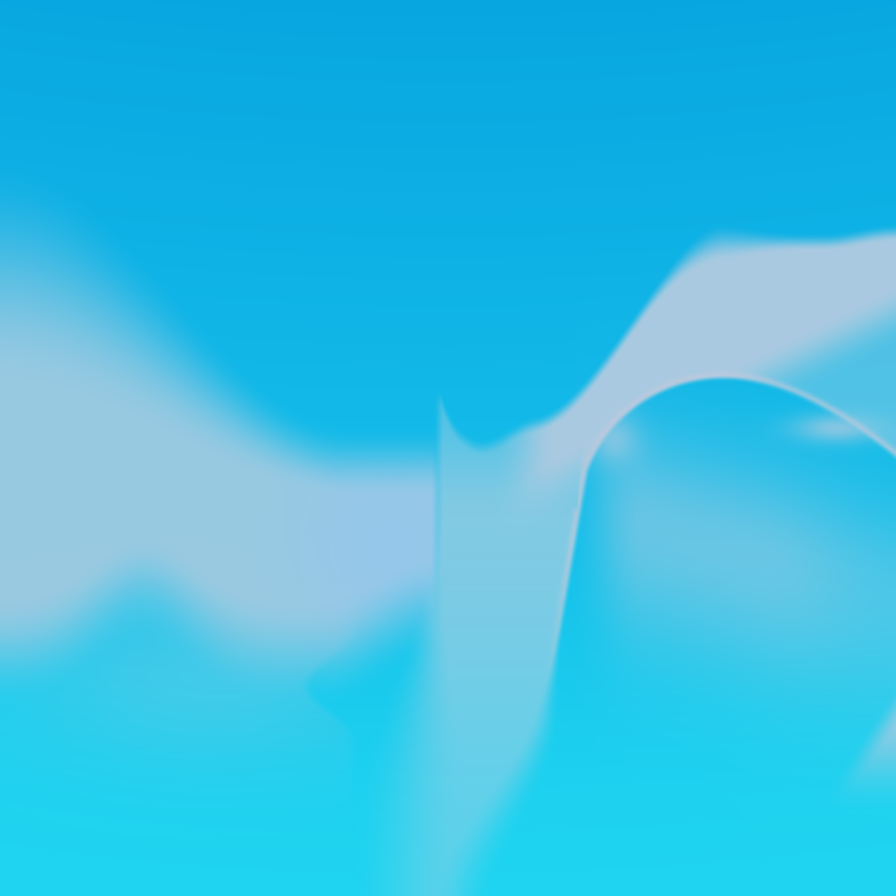
Reproduce this background procedurally as a Shadertoy shader.

```glsl
// Pale silk ribbon arching over a cyan sky, with soft clouds and a hanging veil.

const vec3 SKY_TOP    = vec3(0.03, 0.65, 0.88);
const vec3 SKY_MID    = vec3(0.075, 0.73, 0.91);
const vec3 SKY_BOTTOM = vec3(0.12, 0.83, 0.94);
const vec3 CLOUD      = vec3(0.62, 0.79, 0.88);
const vec3 LILAC      = vec3(0.61, 0.78, 0.92);
const vec3 SILK       = vec3(0.66, 0.79, 0.88);
const vec3 VEIL_HIGH  = vec3(0.51, 0.79, 0.89);
const vec3 VEIL_LOW   = vec3(0.36, 0.82, 0.92);
const vec3 RIM        = vec3(0.76, 0.79, 0.86);

const vec2  ARCH_CREST = vec2(0.807, 0.578);
const vec2  ARCH_SIZE  = vec2(0.160, 0.154);
const float RIM_WIDTH  = 0.004;
const float HAZE_POWER = 0.60;

float bell(float d, float width) { return exp(-d * d / (width * width)); }

float blob(vec2 p, vec2 centre, vec2 size) {
    vec2 d = (p - centre) / size;
    return exp(-dot(d, d));
}

vec3 sky(vec2 p) {
    float h = p.y - 0.15 * (p.x - 0.5) * (p.x - 0.5);
    vec3 low = mix(SKY_BOTTOM, SKY_MID, smoothstep(0.0, 0.55, h));
    return mix(low, SKY_TOP, clamp((h - 0.5) / 0.5, 0.0, 1.0));
}

// Upper outline of veil and ribbon: pointed tip, dip, then a rise.
float upperEdge(float x) {
    return 0.495 + 0.03 * smoothstep(0.53, 0.60, x)
         + 0.205 * smoothstep(0.59, 0.81, x)
         + 0.06 * exp(-max(x - 0.492, 0.0) / 0.018)
         + 0.010 * smoothstep(0.92, 1.0, x);
}

// Underside of the arch: elliptic on the left, a long slope on the right.
float lowerEdge(float x) {
    float d = x - ARCH_CREST.x;
    float t = min(abs(d) / ARCH_SIZE.x, 1.0);
    float left = ARCH_SIZE.y * (1.0 - sqrt(1.0 - t * t));
    float right = 3.3 * d * d / (1.0 + 2.0 * abs(d));
    return ARCH_CREST.y - (d < 0.0 ? left : right);
}

float veilRight(float y) {
    return 0.575 + 0.17 * y - 0.06 * (1.0 - smoothstep(0.0, 0.2, y));
}

// Distance into the opening below the arch and right of the veil.
float openingDistance(vec2 p) {
    float e = 0.002;
    float slope = (lowerEdge(p.x + e) - lowerEdge(p.x - e)) / (2.0 * e);
    float below = (lowerEdge(p.x) - p.y) / sqrt(1.0 + slope * slope);
    return min(below, p.x - veilRight(p.y));
}

float leftCloud(vec2 p) {
    float top = mix(0.70, 0.485, smoothstep(0.0, 0.39, p.x));
    float topSoft = mix(0.13, 0.04, smoothstep(0.0, 0.38, p.x));
    float base = 0.27 + 0.07 * bell(p.x - 0.16, 0.08) + 0.05 * smoothstep(0.36, 0.48, p.x);
    return (1.0 - smoothstep(top - topSoft, top + topSoft, p.y))
         * smoothstep(base - 0.06, base + 0.06, p.y)
         * (1.0 - smoothstep(0.48, 0.50, p.x));
}

// Faint haze under the cloud, cut by a curled edge.
float lowHaze(vec2 p) {
    float edge = 0.337 + 0.05 * smoothstep(0.0, 0.06, abs(p.y - 0.235));
    return 0.30 * blob(p, vec2(0.24, 0.25), vec2(0.22, 0.10))
         * (1.0 - smoothstep(-0.004, 0.014, p.x - edge));
}

float rightHaze(vec2 p) {
    float d = p.y - (0.42 - 0.28 * (p.x - 0.7));
    return HAZE_POWER * bell(d, d > 0.0 ? 0.10 : 0.13) * smoothstep(0.63, 0.72, p.x)
         * (1.0 - 0.35 * smoothstep(0.85, 1.0, p.x));
}

float cornerFold(vec2 p) {
    float d = dot(p - vec2(0.93, 0.12), vec2(0.827, -0.562));
    return 0.85 * smoothstep(-0.006, 0.022, d) * smoothstep(0.09, 0.21, p.y);
}

void mainImage(out vec4 fragColor, in vec2 fragCoord) {
    vec2 p = fragCoord / iResolution.xy;
    vec3 col = sky(p);

    // Clouds and haze
    col = mix(col, CLOUD, lowHaze(p));
    vec3 cloudTint = mix(CLOUD, LILAC, blob(p, vec2(0.435, 0.39), vec2(0.09, 0.10)));
    col = mix(col, cloudTint, 0.95 * leftCloud(p));
    col = mix(col, CLOUD, rightHaze(p));
    col = mix(col, SILK, cornerFold(p));

    // Soft folds spilling below the arch
    float spill = 0.65 * blob(p, vec2(0.685, 0.510), vec2(0.028, 0.030))
                + 0.75 * blob(p, vec2(0.935, 0.522), vec2(0.050, 0.016));
    col = mix(col, SILK, spill);

    // Veil and ribbon coverage
    float opening = openingDistance(p);
    float gapSoft = mix(0.035, 0.004, smoothstep(0.05, 0.30, p.y));
    float topSoft = 0.010 + 0.012 * bell(p.x - 0.80, 0.05);
    float leftSoft = mix(0.06, 0.006, smoothstep(0.1, 0.4, p.y));
    float leftEdge = 0.45 + 0.04 * smoothstep(0.0, 0.45, p.y);
    float cover = (1.0 - smoothstep(-gapSoft, gapSoft, opening))
                * (1.0 - smoothstep(-topSoft, topSoft, p.y - upperEdge(p.x)))
                * smoothstep(-leftSoft, leftSoft, p.x - leftEdge);

    // Veil thins near its tip and turns to silk along the ribbon
    float silk = smoothstep(0.55, 0.62, p.x)
               * smoothstep(-0.035, 0.035, p.y - 0.44 - 0.5 * (p.x - 0.586));
    float thin = mix(1.0, 0.55, smoothstep(0.42, 0.55, p.y));
    vec3 cloth = mix(mix(VEIL_LOW, VEIL_HIGH, smoothstep(0.0, 0.45, p.y)), SILK, silk);
    col = mix(col, cloth, cover * mix(thin, 1.0, silk));
    col = mix(col, RIM, 0.55 * bell(opening + RIM_WIDTH, RIM_WIDTH) * cover * smoothstep(0.2, 0.42, p.y));

    fragColor = vec4(col, 1.0);
}
```
